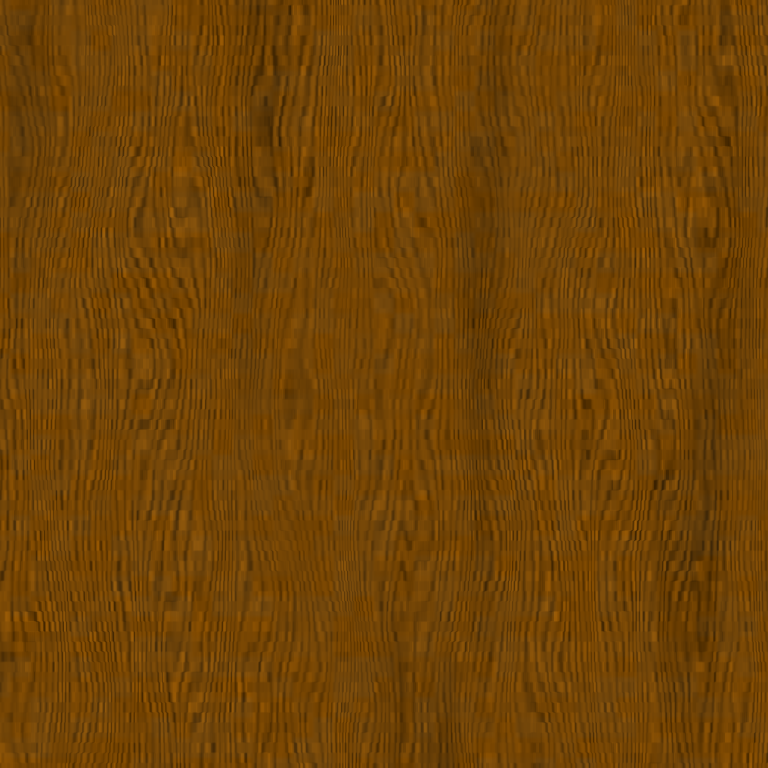
A Shadertoy shader for this texture:

```glsl
// Dark brown oak veneer: fine broken vertical grain with steep arches, dark streaks and tonal patches.
#define WOOD_COLOR     vec3(0.439, 0.262, 0.023)
#define HUE_SHIFT      vec3(-0.010, 0.014, 0.044)
#define GRAIN_LINES    115.0
#define STRAIGHT_SCALE vec2(36.0, 1.3)
#define STRAIGHT_LINES 1.8
#define ARCH_SCALE     vec2(20.0, 7.0)
#define ARCH_LINES     3.0
#define GRAIN_CONTRAST 0.20
#define STREAK_DEPTH   0.16
#define FIBRE_COUNT    260.0
#define FIBRE_CONTRAST 0.22
#define ROW_COUNT      76.0

const float TAU = 6.2831853;

float hash(vec2 cell) {
    vec3 q = fract(vec3(cell.xyx) * 0.1031);
    q += dot(q, q.yzx + 33.33);
    return fract((q.x + q.y) * q.z);
}

// Cells of random value, joined by narrow soft edges; range 0 to 1.
float cellPatches(vec2 p) {
    vec2 cell = floor(p);
    vec2 blend = smoothstep(0.38, 0.62, fract(p));
    float bottom = mix(hash(cell), hash(cell + vec2(1.0, 0.0)), blend.x);
    float top = mix(hash(cell + vec2(0.0, 1.0)), hash(cell + 1.0), blend.x);
    return mix(bottom, top, blend.y);
}

// Rotated layers of bent sines; range about -1 to 1.
float layeredSines(vec2 p) {
    const mat2 turn = mat2(0.8, 0.6, -0.6, 0.8);
    float sum = 0.0;
    float amplitude = 0.5;
    for (int i = 0; i < 5; i++) {
        sum += amplitude * sin(p.x + 1.7 * sin(p.y + 2.1 * float(i)));
        p = turn * p * 1.63 + 3.7;
        amplitude *= 0.53;
    }
    return sum;
}

// Contour lines of the growth field, dark sides narrower than light ones.
float grainLines(vec2 uv) {
    float rings = GRAIN_LINES * uv.x
                + STRAIGHT_LINES * layeredSines(uv * STRAIGHT_SCALE + 4.0)
                + ARCH_LINES * layeredSines(uv * ARCH_SCALE + 17.0);
    float wave = sin(TAU * rings);
    float resolved = 1.0 - smoothstep(0.4, 0.7, abs(dFdx(rings)));
    return resolved * (wave - 0.4 * wave * wave + 0.2);
}

// Height held nearly constant inside each row, so that lines break into upright dashes.
float steppedHeight(float y) {
    float row = y * ROW_COUNT;
    float stepped = floor(row) + smoothstep(0.38, 0.62, fract(row));
    return mix(row, stepped, 0.8) / ROW_COUNT;
}

void mainImage(out vec4 fragColor, in vec2 fragCoord) {
    vec2 uv = fragCoord / iResolution.xy;

    // Grain strength varies over wide areas and from patch to patch.
    float area = 0.5 + 0.5 * layeredSines(uv * vec2(9.0, 5.0) + 31.0);
    float patchStrength = cellPatches(uv * ROW_COUNT + 11.0);
    float strength = mix(0.45, 1.0, clamp(area, 0.0, 1.0)) * mix(0.25, 1.5, patchStrength);
    float tone = GRAIN_CONTRAST * strength * grainLines(vec2(uv.x, steppedHeight(uv.y)));

    // Short fibres and long dark streaks.
    float fibre = cellPatches(uv * vec2(FIBRE_COUNT, ROW_COUNT));
    tone += FIBRE_CONTRAST * strength * (fibre - 0.5);
    float streak = layeredSines(uv * vec2(19.0, 1.8) + 8.0);
    tone -= STREAK_DEPTH * (smoothstep(0.2, 1.0, streak) - 0.12);

    // Patches of slightly different brightness and hue.
    float hue = cellPatches(uv * ROW_COUNT * 0.5 + 57.0) - 0.5;
    tone += 0.07 * (cellPatches(uv * ROW_COUNT + 91.0) - 0.5);

    vec3 color = WOOD_COLOR * (1.0 + tone) + HUE_SHIFT * hue;
    fragColor = vec4(clamp(color, 0.0, 1.0), 1.0);
}
```
